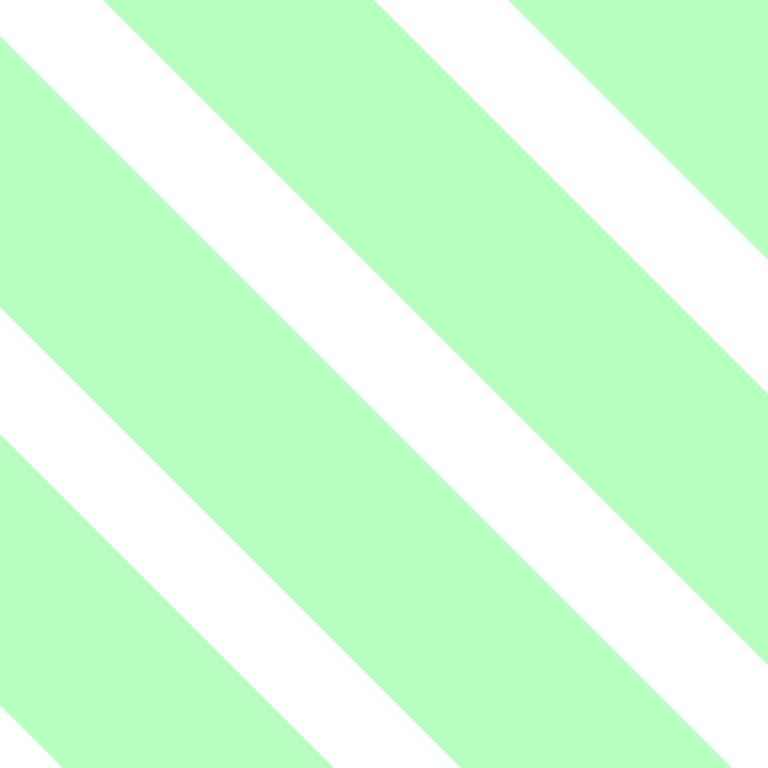
Give the GLSL for this pattern, as a WebGL 1 fragment shader.

```glsl
precision highp float;
// Broad mint diagonal bands on white, descending from left to right.
// Each band is a distance test along x + y; a small wave shifts the
// inner bands so that the white gaps differ slightly in width.
uniform vec2 u_resolution;

// Position of a band's centre line along x + y.
float bandCentre(float index) {
    float drift = 0.0054 * sin(1.0472 * index) + 0.0042 * sin(2.0944 * index);
    return 0.2585 + 0.5265 * index - drift;
}

void main() {
    vec2 uv = gl_FragCoord.xy / u_resolution;
    float diagonal = uv.x + uv.y;
    float pixel = 1.0 / min(u_resolution.x, u_resolution.y);

    // Union of the bands, with edges smoothed over about one pixel
    float coverage = 0.0;
    for (int i = 0; i < 4; i++) {
        float edge = abs(diagonal - bandCentre(float(i))) - 0.1764;
        coverage = max(coverage, 1.0 - smoothstep(-pixel, pixel, edge));
    }

    vec3 mint = vec3(0.71, 1.0, 0.75);
    gl_FragColor = vec4(mix(vec3(1.0), mint, coverage), 1.0);
}
```
